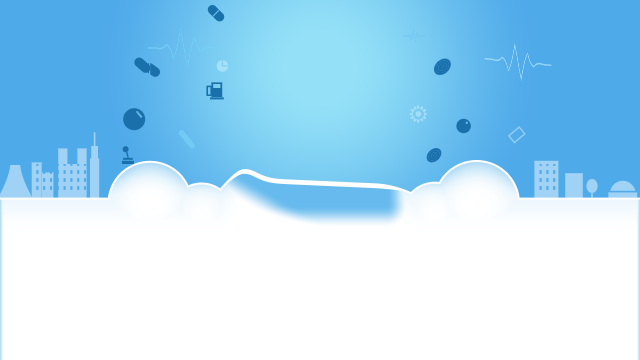
This background is drawn by a WebGL 2 fragment shader. Its source:

```glsl
#version 300 es
precision highp float;
// Blue sky with small health icons and a pale skyline above white clouds.
uniform vec2 u_resolution;
out vec4 outColor;

#define SKY_CENTER vec2(8.0, 7.3)
#define SKY_LIGHT vec3(0.58, 0.88, 0.97)
#define SKY_MID vec3(0.44, 0.77, 0.94)
#define SKY_DEEP vec3(0.31, 0.665, 0.915)
#define BASIN_BLUE vec3(0.40, 0.73, 0.93)
#define ICON_BLUE vec3(0.10, 0.44, 0.67)
#define PULSE_BLUE vec3(0.45, 0.82, 0.97)
#define HORIZON 4.06

// The canvas measures 16 by 9 units; edge is the width of one sample.
float edge;

float fill(float d) { return clamp(0.5 - d / edge, 0.0, 1.0); }

float box(vec2 p, vec2 halfSize) {
  vec2 q = abs(p) - halfSize;
  return length(max(q, 0.0)) + min(max(q.x, q.y), 0.0);
}

float capsule(vec2 p, vec2 arm, float r) {
  return length(p - arm * clamp(dot(p, arm) / dot(arm, arm), -1.0, 1.0)) - r;
}

vec2 turn(vec2 p, float a) {
  return mat2(cos(a), -sin(a), sin(a), cos(a)) * p;
}

// Heartbeat trace: a triangle wave under a bell envelope.
float beat(float x) {
  return (abs(fract(x * 2.8 + 0.25) - 0.5) * 4.0 - 1.0) * exp(-x * x * 9.0);
}

float pulse(vec2 p, float size, float halfWidth) {
  vec2 q = p / size;
  float slope = (beat(q.x + 0.005) - beat(q.x - 0.005)) * 50.0;
  float d = abs(q.y - 0.5 * beat(q.x)) / sqrt(1.0 + slope * slope * 0.25);
  return fill(max(d * size - 0.018, abs(p.x) - halfWidth));
}

// Crest of the long ridge that joins the clouds.
float ridge(float x) {
  float hump = 0.21 * exp(-pow((x - 6.15) / 0.417, 2.0));
  float left = max(6.1 - x, 0.0), right = max(x - 9.375, 0.0);
  return 4.52 - 0.045 * (x - 7.08) + hump - 0.9 * left * left - 0.22 * right * right;
}

float cloudBank(vec2 p) {
  float slope = (ridge(p.x + 0.01) - ridge(p.x - 0.01)) * 50.0;
  float d = min(p.y - HORIZON, (p.y - ridge(p.x)) / sqrt(1.0 + slope * slope));
  d = min(d, length(p - vec2(3.75, 3.917)) - 1.0625);
  d = min(d, length(p - vec2(5.04, 3.625)) - 0.8125);
  d = min(d, length(p - vec2(10.875, 3.625)) - 0.833);
  return min(d, length(p - vec2(11.917, 3.917)) - 1.083);
}

float skyline(vec2 p) {
  // Blocks: center x, half width, top.
  vec3 blocks[12] = vec3[12](
    vec3(0.917, 0.125, 4.94), vec3(1.19, 0.146, 4.69), vec3(1.81, 0.354, 4.9),
    vec3(1.57, 0.115, 5.29), vec3(2.05, 0.115, 5.29), vec3(2.365, 0.115, 5.04),
    vec3(2.365, 0.085, 5.35), vec3(2.365, 0.02, 5.69), vec3(13.66, 0.3, 4.98),
    vec3(14.35, 0.22, 4.67), vec3(14.8, 0.02, 4.2), vec3(15.57, 0.36, 4.19));
  float d = 9.0;
  for (int i = 0; i < 12; i++)
    d = min(d, max(abs(p.x - blocks[i].x) - blocks[i].y, p.y - blocks[i].z));
  // Windows
  float zone = min(box(p - vec2(1.5, 4.55), vec2(0.65, 0.35)), box(p - vec2(13.66, 4.55), vec2(0.25, 0.35)));
  vec2 cell = (fract(p / vec2(0.17, 0.2)) - 0.5) * vec2(0.17, 0.2);
  d = max(d, -max(zone, box(cell, vec2(0.026, 0.045))));
  // Mountain, tree and dome
  float t = clamp((4.875 - p.y) / 0.81, 0.0, 1.0);
  d = min(d, max(abs(p.x - 0.38) - 0.125 - 0.3 * pow(t, 1.5), p.y - 4.875));
  d = min(d, length((p - vec2(14.8, 4.35)) * vec2(1.0, 0.8)) - 0.14);
  return min(d, max(length(p - vec2(15.57, 4.16)) - 0.32, 4.23 - p.y));
}

float darkIcons(vec2 p) {
  float d = capsule(p - vec2(5.4, 8.67), vec2(0.09, -0.09), 0.115);
  d = max(d, 0.012 - abs(dot(p - vec2(5.4, 8.67), vec2(0.707, -0.707))));
  d = min(d, capsule(p - vec2(3.56, 7.37), vec2(0.08, -0.07), 0.12));
  d = min(d, max(capsule(p - vec2(3.81, 7.25), vec2(0.07, -0.05), 0.12), 0.015 - abs(p.x - 3.74)));
  d = min(d, length(p - vec2(3.354, 6.02)) - 0.275);
  d = min(d, length(p - vec2(11.59, 5.85)) - 0.18);
  // Fuel pump
  float pump = max(box(p - vec2(5.42, 6.75), vec2(0.135, 0.19)), -box(p - vec2(5.42, 6.85), vec2(0.09, 0.05)));
  pump = min(pump, box(p - vec2(5.42, 6.54), vec2(0.17, 0.025)));
  d = min(d, min(pump, abs(box(p - vec2(5.23, 6.73), vec2(0.05, 0.11))) - 0.02));
  // Joystick
  d = min(d, min(length(p - vec2(3.14, 5.27)) - 0.075, capsule(p - vec2(3.18, 5.15), vec2(0.02, -0.08), 0.018)));
  return min(d, min(box(p - vec2(3.2, 5.03), vec2(0.12, 0.025)), box(p - vec2(3.2, 4.94), vec2(0.15, 0.04))));
}

float paleIcons(vec2 p) {
  vec2 pie = p - vec2(5.56, 7.35), gear = p - vec2(10.46, 6.15);
  float d = max(length(pie) - 0.145, 0.015 - min(abs(pie.x) + max(-pie.y, 0.0), abs(pie.y) + max(-pie.x, 0.0)));
  float teeth = 0.19 + 0.025 * clamp(3.0 * cos(12.0 * atan(gear.y, gear.x)), -1.0, 1.0);
  d = min(d, max(length(gear) - teeth, 0.035 - abs(length(gear) - 0.105)));
  return min(d, abs(box(turn(p - vec2(12.92, 5.63), 0.7), vec2(0.17, 0.11))) - 0.017);
}

void main() {
  vec2 p = gl_FragCoord.xy / u_resolution * vec2(16.0, 9.0);
  edge = 9.0 / u_resolution.y;

  // Radial sky
  float r = length(p - SKY_CENTER);
  vec3 color = mix(SKY_LIGHT, SKY_MID, smoothstep(0.6, 3.8, r));
  color = mix(color, SKY_DEEP, smoothstep(2.6, 5.6, r));

  // Heartbeats and icons
  color = mix(color, PULSE_BLUE, 0.8 * pulse(p - vec2(4.6, 7.8), 1.0, 0.9));
  color = mix(color, vec3(0.65, 0.88, 0.98), 0.8 * pulse(p - vec2(12.95, 7.45 - 0.1 * (p.x - 12.95)), 0.9, 0.83));
  color = mix(color, SKY_MID, 0.8 * pulse(p - vec2(10.36, 8.1), 0.3, 0.27));
  color = mix(color, vec3(0.75, 0.92, 0.99), 0.6 * fill(paleIcons(p)));
  color = mix(color, PULSE_BLUE, 0.7 * fill(capsule(p - vec2(4.67, 5.52), vec2(0.13, -0.16), 0.07)));
  color = mix(color, ICON_BLUE, fill(darkIcons(p)));
  for (int i = 0; i < 2; i++) {
    vec2 q = turn(p - (i == 0 ? vec2(11.06, 7.33) : vec2(10.85, 5.12)), 0.75);
    float d = length(q * vec2(0.8, 1.1)) - (i == 0 ? 0.19 : 0.165);
    float groove = 0.25 * smoothstep(0.3, 0.9, sin(d * 110.0));
    color = mix(color, mix(ICON_BLUE, SKY_DEEP, groove), fill(d));
  }
  float shine = min(capsule(p - vec2(3.48, 6.14), vec2(0.05, -0.06), 0.025), length(p - vec2(11.67, 5.93)) - 0.03);
  color = mix(color, SKY_MID, 0.8 * fill(shine));
  color = mix(color, vec3(0.88, 0.95, 1.0), 0.55 * fill(skyline(p)));

  // Clouds: white fog, shaded rim and soft blue basin
  float bank = cloudBank(p), depth = max(-bank, 0.0);
  float shade = 0.12 * exp(-depth * depth * 5.0);
  shade += 0.5 * exp(-depth * 3.5) * smoothstep(4.0, 4.8, p.y);
  float slant = dot(p - vec2(6.17, 4.19), vec2(-0.497, -0.868));
  vec2 walls = vec2(max(p.x - 9.95, slant), 3.58 - p.y) + 0.3;
  float basin = 1.0 - smoothstep(-0.28, 0.28, length(max(walls, 0.0)) - 0.3);
  float side = 0.5 * (1.0 - smoothstep(0.0, 0.09, min(p.x, 16.0 - p.x)));
  vec3 fog = mix(vec3(1.0), BASIN_BLUE, max(max(shade, basin), side));
  float rim = 0.05 + 0.07 * smoothstep(5.6, 6.2, p.x) * (1.0 - smoothstep(9.5, 10.2, p.x));
  fog = mix(fog, vec3(1.0), fill(-bank - rim));
  outColor = vec4(mix(color, fog, fill(bank)), 1.0);
}
```
